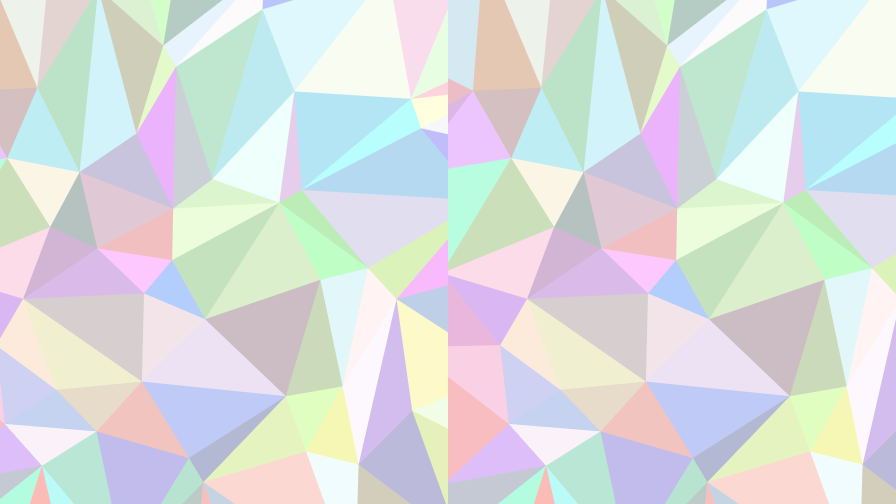
A Shadertoy shader for this background:

```glsl
#define CELLS 7.0          // lattice cells across one tile
#define JITTER 0.84        // vertex scatter, in cells
#define CORE_SCALE 0.85    // facet scale at the tile centre
#define OUTER_GROWTH 0.6   // facet growth towards the rim
#define TURN 0.42          // lattice rotation, radians
#define COLOUR_DEPTH 0.30  // strongest darkening per channel
#define COLOUR_BIAS 1.4    // higher values give paler facets

// Integer hash: three independent values in 0..1
vec3 hash3(ivec3 key) {
    uvec3 v = uvec3(key + 512) * 1664525u + 1013904223u;
    v.x += v.y * v.z; v.y += v.z * v.x; v.z += v.x * v.y;
    v ^= v >> 16u;
    v.x += v.y * v.z; v.y += v.z * v.x; v.z += v.x * v.y;
    return vec3(v >> 8u) / 16777216.0;
}

float cross2(vec2 a, vec2 b) { return a.x * b.y - a.y * b.x; }

mat2 rotation(float angle) {
    float c = cos(angle), s = sin(angle);
    return mat2(c, s, -s, c);
}

// Lattice to tile: facets widen with distance from the centre
vec2 latticeToTile(vec2 lattice) {
    vec2 q = lattice / CELLS;
    return rotation(TURN) * q * (CORE_SCALE + OUTER_GROWTH * length(q));
}

// Exact inverse of latticeToTile
vec2 tileToLattice(vec2 p) {
    float r = max(length(p), 1e-5);
    float q = (sqrt(CORE_SCALE * CORE_SCALE + 4.0 * OUTER_GROWTH * r) - CORE_SCALE)
            / (2.0 * OUTER_GROWTH);
    return rotation(-TURN) * p * (q / r) * CELLS;
}

vec2 meshVertex(ivec2 id) {
    vec2 offset = JITTER * (hash3(ivec3(id, 7)).xy - 0.5);
    return latticeToTile(vec2(id) + offset);
}

// Signed distance to the line a-b, positive on its left
float leftOf(vec2 p, vec2 a, vec2 b) {
    return cross2(normalize(b - a), p - a);
}

// Smoothed coverage of a counter-clockwise triangle
float coverage(vec2 p, vec2 a, vec2 b, vec2 c, float pixel) {
    float inside = min(leftOf(p, a, b), min(leftOf(p, b, c), leftOf(p, c, a)));
    return clamp(inside / pixel + 0.5, 0.0, 1.0);
}

vec3 pastel(ivec3 id) {
    return 1.0 - COLOUR_DEPTH * pow(hash3(id), vec3(COLOUR_BIAS));
}

void mainImage(out vec4 fragColor, in vec2 fragCoord) {
    // Square tiles that meet at the middle of the canvas
    float pixel = 1.0 / iResolution.y;
    vec2 p = vec2(fract((fragCoord.x - 0.5 * iResolution.x) * pixel),
                  fragCoord.y * pixel) - 0.5;
    ivec2 home = ivec2(floor(tileToLattice(p)));

    // Gather facets from the neighbouring quads
    vec4 sum = vec4(0.0);
    for (int y = -1; y <= 1; y++)
    for (int x = -1; x <= 1; x++) {
        ivec2 id = home + ivec2(x, y);
        vec2 a = meshVertex(id);
        vec2 b = meshVertex(id + ivec2(1, 0));
        vec2 c = meshVertex(id + ivec2(1, 1));
        vec2 d = meshVertex(id + ivec2(0, 1));

        // Split along the diagonal that leaves the fuller triangles
        float splitAC = min(cross2(b - a, c - a), cross2(c - a, d - a));
        float splitBD = min(cross2(b - a, d - a), cross2(c - b, d - b));
        if (splitBD > splitAC) {
            vec2 first = a;
            a = b; b = c; c = d; d = first;
        }

        float lower = coverage(p, a, b, c, pixel);
        float upper = coverage(p, a, c, d, pixel);
        sum += lower * vec4(pastel(ivec3(id, 1)), 1.0);
        sum += upper * vec4(pastel(ivec3(id, 2)), 1.0);
    }
    fragColor = vec4(sum.rgb / max(sum.a, 1e-4), 1.0);
}
```
